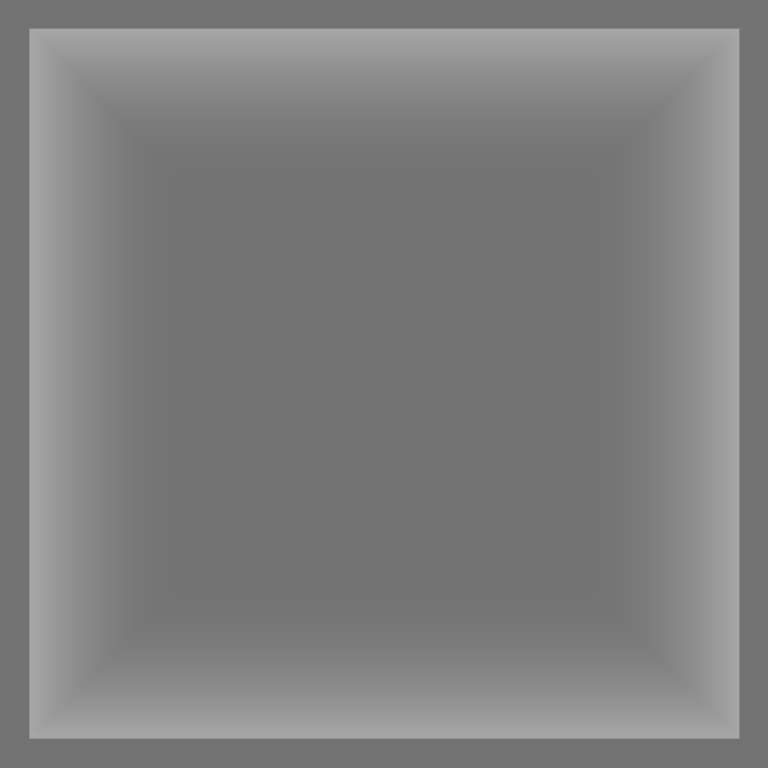
Reproduce this background procedurally as a three.js fragment shader.

```glsl
// A flat grey field holding a square frame of light that fades inward.
// The square's distance function gives the depth from its crisp border,
// and a quadratic falloff over that depth makes the mitred, bevelled glow.

varying vec2 vUv;

const vec3 BASE_GREY = vec3(0.451);
const vec3 RIM_GREY = vec3(0.657);
const vec2 SQUARE_CENTER = vec2(0.5005);
const float SQUARE_HALF_SIZE = 0.4622;
const float GLOW_DEPTH = 0.208;
const float FALLOFF_POWER = 2.0;
const float EDGE_SOFTNESS = 0.001;

// Depth inside the square, measured from the nearest side; negative outside.
float squareDepth(vec2 point) {
  vec2 offset = abs(point - SQUARE_CENTER);
  return SQUARE_HALF_SIZE - max(offset.x, offset.y);
}

void main() {
  float depth = squareDepth(vUv);

  // Inward glow, brightest at the rim and flat where it ends
  float remaining = 1.0 - clamp(depth / GLOW_DEPTH, 0.0, 1.0);
  float glow = pow(remaining, FALLOFF_POWER);

  // Smooth outer border
  float inside = smoothstep(-EDGE_SOFTNESS, EDGE_SOFTNESS, depth);

  gl_FragColor = vec4(mix(BASE_GREY, RIM_GREY, glow * inside), 1.0);
}
```
